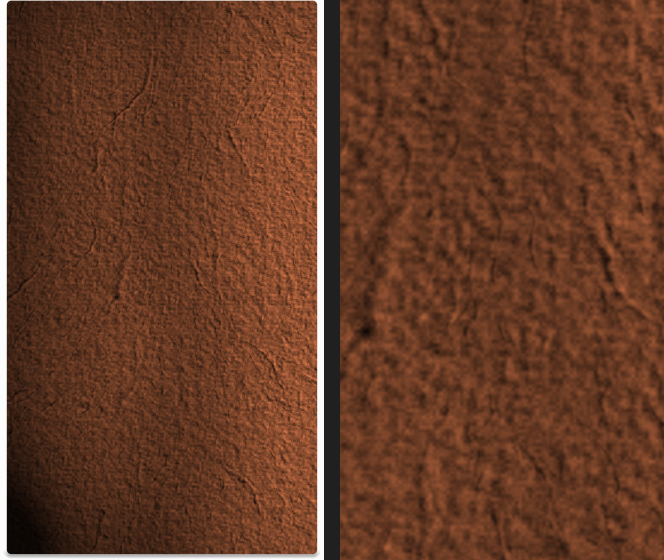
Left, the full canvas; right, a detail of the centre.
A WebGL 1 fragment shader for this texture:

```glsl
precision highp float;
// A sheet of worn brown leather with rounded corners on a white ground.
// Scattered, tapered creases follow a bending flow field; embossed noise
// makes the fine grain, and a broad uneven light falls from the right.

uniform vec2 u_resolution;

const vec3 PAPER = vec3(0.99);
const vec3 LEATHER_HUE = vec3(1.0, 0.555, 0.338);
const vec2 MARGIN = vec2(0.021, 0.018);   // side and bottom, in canvas widths
const float TOP_MARGIN = 0.002;
const float CORNER = 0.014;
const float SHADOW_SIZE = 0.016;
const float GRAIN_SCALE = 135.0;
const float GRAIN_DEPTH = 0.36;
const float SPECKLE_DEPTH = 0.30;
const float CREASE_DEPTH = 0.50;

float hash(vec2 p) {
  return fract(sin(dot(p, vec2(127.1, 311.7))) * 43758.5453);
}

float noise(vec2 p) {
  vec2 i = floor(p), f = fract(p);
  f = f * f * (3.0 - 2.0 * f);
  return mix(mix(hash(i), hash(i + vec2(1.0, 0.0)), f.x),
             mix(hash(i + vec2(0.0, 1.0)), hash(i + 1.0), f.x), f.y);
}

float bell(float x) { return exp(-x * x); }

// Signed noise used to bend straight creases
vec2 wander(vec2 p) {
  return vec2(noise(p), noise(p + 37.3)) - 0.5;
}

// Lean of the creases from the vertical, fanning out towards the bottom
float flowAngle(vec2 p) {
  float fan = mix(1.9, 0.8, smoothstep(0.2, 1.1, p.y));
  return (0.5 - p.x) * fan + 0.8 * (noise(p * 3.5 + 8.0) - 0.5);
}

// One crease per grid cell: a dark groove with a lit lip on its right
float creases(vec2 p, float cell, float width, float seed) {
  vec2 home = floor(p / cell);
  float sum = 0.0;
  for (int j = -1; j <= 1; j++) {
    for (int i = -1; i <= 1; i++) {
      vec2 id = home + vec2(float(i), float(j));
      vec2 key = id + seed;
      vec2 centre = (id + vec2(hash(key), hash(key + 19.7))) * cell;
      float pick = hash(key + 53.1);
      float angle = flowAngle(centre) + 0.7 * (hash(key + 71.9) - 0.5);
      float s = sin(angle), c = cos(angle);
      vec2 d = p - centre;
      vec2 q = vec2(c * d.x - s * d.y, s * d.x + c * d.y);
      q.x += (pick - 0.5) * q.y * q.y / cell;
      float reach = cell * mix(0.4, 0.95, pick);
      float taper = 1.0 - smoothstep(0.25 * reach, reach, abs(q.y));
      float x = q.x / (width * mix(0.6, 1.1, taper));
      float profile = 0.6 * bell(x - 1.9) - bell(x);
      sum += profile * taper * mix(0.35, 1.0, hash(key + 91.3));
    }
  }
  return sum;
}

// Broad light: bright right side, dim left edge and lower left corner
float broadLight(vec2 p, float height) {
  float tone = 0.335 + 0.205 * smoothstep(0.45, 0.95, p.x);
  tone += 0.07 * bell((p.x - 0.29) / 0.17);
  tone += 0.04 * bell((p.y - 0.6) / 0.35) * p.x;
  tone -= 0.11 * bell(p.x / 0.12);
  tone -= 0.24 * bell(length(p * vec2(1.0, 1.3)) / 0.36);
  tone -= 0.07 * bell((height - p.y) / 0.16);
  tone -= 0.05 * bell(p.y / 0.15);
  return tone + 0.09 * (noise(p * vec2(4.5, 3.0) + 3.0) - 0.5);
}

// Fine pebbled grain, lit from the upper right, with darker pits
float grain(vec2 p) {
  vec2 g = p * GRAIN_SCALE;
  vec2 lit = vec2(0.5, 0.35);
  float emboss = noise(g - lit) - noise(g + lit);
  emboss += 0.6 * (noise(g * 0.47 - lit) - noise(g * 0.47 + lit));
  float speckle = noise(g * 2.1 + 11.0) - 0.5;
  float pits = smoothstep(0.6, 0.9, noise(g * 0.62 + 5.0));
  return GRAIN_DEPTH * emboss + SPECKLE_DEPTH * speckle - 0.12 * pits;
}

float boxDistance(vec2 p, vec2 low, vec2 high, float radius) {
  vec2 d = abs(p - 0.5 * (low + high)) - 0.5 * (high - low) + radius;
  return length(max(d, 0.0)) + min(max(d.x, d.y), 0.0) - radius;
}

void main() {
  vec2 p = gl_FragCoord.xy / u_resolution.x;
  float pixel = 1.0 / u_resolution.x;
  float height = u_resolution.y * pixel;

  // Creases of three sizes, worn away in patches
  vec2 bent = p + 0.035 * wander(p * 9.0) + 0.013 * wander(p * 38.0)
                + 0.005 * wander(p * 95.0);
  float wear = smoothstep(0.2, 0.7, noise(p * 5.0 + 21.0));
  float fold = creases(bent, 0.23, 0.0042, 4.0) * mix(0.65, 1.0, wear);
  fold += 0.75 * creases(bent, 0.10, 0.0034, 31.0) * mix(0.3, 1.0, wear);
  fold += 0.45 * creases(bent, 0.038, 0.0026, 67.0);
  float relief = CREASE_DEPTH * clamp(fold, -1.2, 0.7) + grain(p);
  vec3 leather = LEATHER_HUE * max(broadLight(p, height), 0.05) * (1.03 + relief);

  // Sheet outline and its soft shadow
  float edge = boxDistance(p, MARGIN, vec2(1.0 - MARGIN.x, height - TOP_MARGIN), CORNER);
  float shadow = 1.0 - smoothstep(0.0, SHADOW_SIZE, edge);
  shadow *= 1.0 - smoothstep(0.0, 2.0 * MARGIN.y, p.y);
  vec3 ground = PAPER * (1.0 - 0.5 * shadow);
  float cover = 1.0 - smoothstep(-0.7 * pixel, 0.7 * pixel, edge);
  gl_FragColor = vec4(mix(ground, clamp(leather, 0.0, 1.0), cover), 1.0);
}
```
